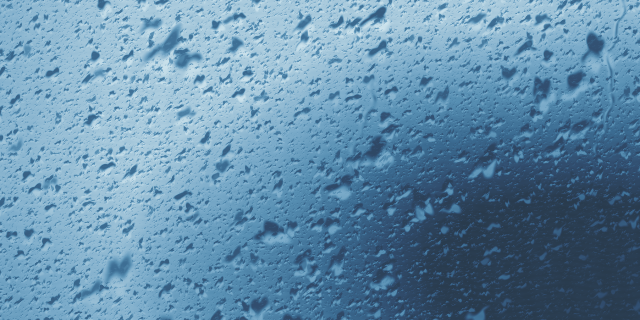
Write a Shadertoy shader that draws this texture.

```glsl
#define SHADOW_CENTRE vec2(1.8, 0.15)
#define SHADOW_SIZE vec2(1.05, 0.6)
#define SHADOW_SLOPE 5.3
#define LEAN 0.9
#define LUMP 0.2
#define DARKEN 0.72
#define GLINT 2.7

const vec3 RAMP[7] = vec3[7](
    vec3(0.16, 0.23, 0.30), vec3(0.19, 0.30, 0.43), vec3(0.23, 0.42, 0.57),
    vec3(0.34, 0.56, 0.70), vec3(0.48, 0.67, 0.79), vec3(0.63, 0.77, 0.85),
    vec3(0.83, 0.91, 0.94));

vec3 ramp(float tone) {
    tone = clamp(tone, 0.0, 5.999);
    int i = int(tone);
    return mix(RAMP[i], RAMP[i + 1], fract(tone));
}

vec3 hash3(vec2 c) {
    vec3 d = vec3(dot(c, vec2(127.1, 311.7)), dot(c, vec2(269.5, 183.3)), dot(c, vec2(419.2, 371.9)));
    return fract(sin(d) * 43758.5);
}

vec2 ripple(vec2 p) {
    return sin(p.yx * 41.0 + 2.0 * sin(p * 23.0)) + 0.6 * sin(p.yx * 97.0 + p * 61.0);
}

// Blurred sky behind the glass, as a position on the colour ramp
float skyTone(vec2 p) {
    float q = length((p - SHADOW_CENTRE) / SHADOW_SIZE);
    float tone = 0.5 + (q - 0.48) * SHADOW_SLOPE + 0.12 * sin(p.x * 7.0 + 3.0 * p.y);
    tone = clamp(tone, 0.1, 5.15);
    tone -= 0.9 * smoothstep(0.45, -0.1, p.x);
    tone -= 0.8 * smoothstep(0.5, 0.0, p.y) * smoothstep(1.1, 0.4, p.x);
    return tone - 0.5 * smoothstep(1.5, 2.0, p.x) * smoothstep(0.6, 1.0, p.y);
}

float wetness(vec2 p) {
    return mix(0.33, 1.0, smoothstep(0.25, 1.0, p.x));
}

// Scattered drops: x is the dark upper part, y the bright lower rim
vec2 drops(vec2 p, float scale, float share) {
    vec2 g = p * scale, id = floor(g), shade = vec2(0.0);
    for (int j = -1; j <= 1; j++)
    for (int i = -1; i <= 1; i++) {
        vec2 cell = id + vec2(i, j);
        vec3 place = hash3(cell + scale);
        vec3 form = hash3(cell + scale + 31.7);
        vec2 centre = cell + 0.15 + 0.7 * place.xy;
        float wet = wetness(centre / scale);
        if (place.z > share * wet) continue;

        float radius = mix(0.16, 0.36, form.y * form.y);
        vec2 q = g - centre;
        q.x -= LEAN * (form.x - 0.25) * q.y;
        q.y *= mix(0.6, 1.2, form.z);
        q /= radius;
        float a = atan(q.x, q.y + 0.001);
        float taper = 1.0 + 0.3 * clamp(q.y, -1.0, 1.0);
        float rim = length(q * vec2(taper, 1.0));
        rim += LUMP * (sin(3.0 * a + 6.3 * place.x) + 0.7 * sin(5.0 * a + 6.3 * form.x));

        float soft = max(mix(0.55, 0.22, wet), scale / (iResolution.y * radius));
        float body = 1.0 - smoothstep(1.0 - soft, 1.0 + soft, rim);
        float side = q.y - 0.4 * q.x + 0.2 * sin(4.0 * q.x + 6.3 * form.z);
        vec2 lit = vec2(smoothstep(-0.3, 0.3, side), smoothstep(-0.05, -0.6, side));
        shade = max(shade, body * lit * mix(0.6, 1.0, form.y) * mix(0.6, 1.0, wet));
    }
    return shade;
}

// Winding water track between two heights
vec2 track(vec2 p, float x, float slope, float low, float high, float width) {
    float bend = 0.012 * sin(p.y * 21.0) + 0.005 * sin(p.y * 67.0);
    float d = (p.x - x - slope * (p.y - low) - bend) / width;
    float span = smoothstep(low, low + 0.06, p.y) * smoothstep(high, high - 0.06, p.y);
    float beads = 0.65 + 0.35 * sin(p.y * 83.0 + 2.0 * sin(p.y * 37.0));
    return span * beads * vec2(exp(-4.0 * (d - 0.8) * (d - 0.8)), exp(-3.0 * d * d));
}

void mainImage(out vec4 fragColor, in vec2 fragCoord) {
    vec2 p = fragCoord / iResolution.y;
    float tone = skyTone(p);
    float shadow = 1.0 - smoothstep(0.3, 4.5, tone);

    // Faint smears and fine mist on the pane
    tone += 0.06 * sin(p.x * 73.0 + 2.0 * sin(p.y * 5.0)) * sin(p.x * 29.0 + p.y * 3.0);
    tone += 0.05 * sin(p.y * 310.0 + 3.0 * sin(p.x * 17.0));

    // Drop layers from large to tiny
    vec2 w = p + 0.0022 * ripple(p);
    vec2 shade = drops(w, 9.0, 0.5);
    shade = max(shade, drops(w + 3.1, 17.0, 0.55) * 0.9);
    shade = max(shade, drops(w + 7.3, 32.0, 0.65) * 0.8);
    shade = max(shade, drops(w + 5.7, 58.0, 0.6) * 0.6);
    shade = max(shade, drops(w + 9.2, 105.0, 0.5) * 0.3);

    // Two running tracks
    shade = max(shade, 0.5 * track(w, 1.09, 0.2, 0.42, 0.78, 0.014));
    shade = max(shade, 0.6 * track(w, 1.87, 0.12, 0.48, 1.1, 0.009));

    // The lower right corner loses contrast
    float dim = smoothstep(1.3, 1.9, p.x) * smoothstep(0.5, 0.1, p.y);
    shade *= 1.0 - 0.6 * dim;

    tone *= 1.0 - DARKEN * shade.x;
    tone += shade.y * mix(0.7, GLINT, shadow);
    fragColor = vec4(ramp(tone), 1.0);
}
```
